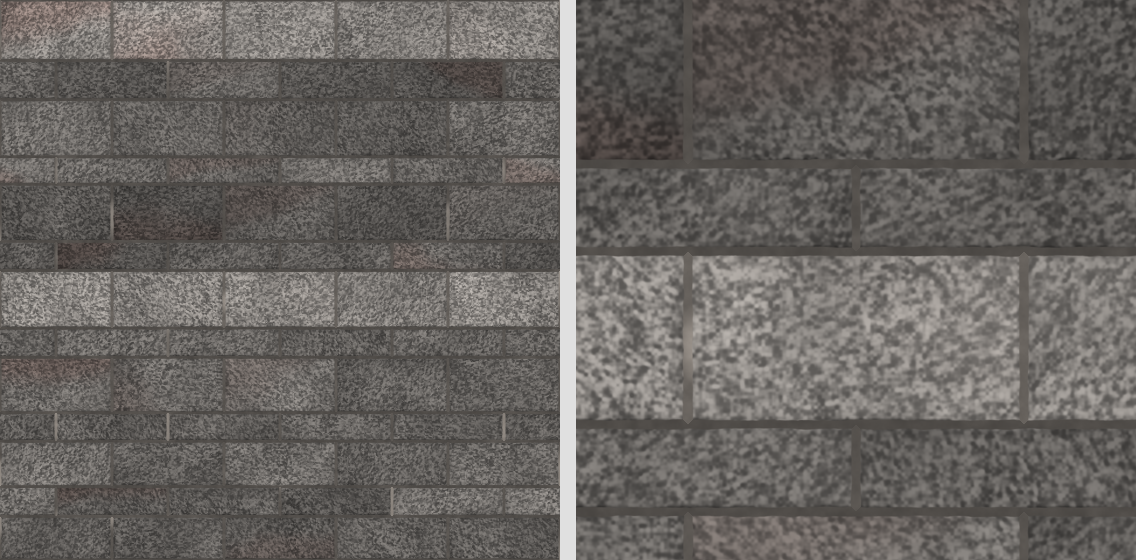
Left: the whole. Right: its middle third, enlarged.
A Shadertoy shader for this texture:

```glsl
// Weathered wall of tooled grey stone: thirteen courses of uneven height, five blocks
// wide, in running bond. Course edges and tones are listed; block shade, tooling
// direction, rust stains and worn mortar come from hashes and value noise.

float hash(vec2 p) {
    vec3 q = fract(p.xyx * vec3(0.1031, 0.1030, 0.0973));
    q += dot(q, q.yzx + 33.33);
    return fract((q.x + q.y) * q.z);
}

float noise(vec2 p) {
    vec2 i = floor(p), f = fract(p);
    f = f * f * (3.0 - 2.0 * f);
    return mix(mix(hash(i), hash(i + vec2(1, 0)), f.x),
               mix(hash(i + vec2(0, 1)), hash(i + vec2(1, 1)), f.x), f.y);
}

float fbm(vec2 p) {
    float sum = 0.0, amp = 0.5;
    for (int i = 0; i < 4; i++) {
        sum += amp * noise(p);
        p = p * 2.03 + 17.3;
        amp *= 0.5;
    }
    return sum / 0.9375;
}

// Course boundaries and mean brightness, bottom to top
const float edges[14] = float[14](0.0, 0.078, 0.131, 0.212, 0.263, 0.362, 0.414,
                                  0.517, 0.569, 0.671, 0.720, 0.822, 0.892, 1.0);
const float tones[13] = float[13](0.385, 0.390, 0.395, 0.390, 0.400, 0.380, 0.510,
                                  0.360, 0.340, 0.410, 0.375, 0.350, 0.520);

// Fine chisel marks, slightly stretched along a direction chosen for each block
float tooling(vec2 uv, float angle, float seed) {
    float c = cos(angle), s = sin(angle);
    vec2 p = mat2(c, s, -s, c) * (uv + 0.004 * noise(uv * 45.0 + seed));
    float marks = noise(p * vec2(240.0, 330.0) + seed * 31.0);
    float grit = noise(uv * 480.0 + seed * 57.0);
    return smoothstep(0.08, 0.92, 0.62 * marks + 0.38 * grit);
}

void mainImage(out vec4 fragColor, in vec2 fragCoord) {
    vec2 uv = fragCoord / iResolution.xy;
    float pixel = 1.0 / iResolution.y;

    // Find the course and the block within it
    int row = 0;
    for (int i = 1; i < 13; i++) row += int(step(edges[i], uv.y));
    float x = uv.x * 5.0 + 0.5 * float(row % 2);
    vec2 id = vec2(mod(floor(x), 5.0), float(row));
    vec2 local = vec2(fract(x), (uv.y - edges[row]) / (edges[row + 1] - edges[row]));
    float seed = hash(id * 7.0 + 3.0);

    // Distances to the joints, slightly roughened along the arrises
    float rough = 0.0016 * (fbm(uv * 100.0) - 0.5);
    float side = (0.5 - abs(local.x - 0.5)) / 5.0 + rough;
    float below = uv.y - edges[row] + rough;
    float above = edges[row + 1] - uv.y + rough;
    float d = min(side, min(below, above));

    // Stone: block shade, cloudy weathering and tool marks
    float tone = tones[row] + 0.085 * (seed - 0.5);
    tone *= 1.0 + 0.36 * (fbm(uv * 14.0 + seed * 20.0) - 0.5);
    float marks = tooling(uv, (hash(id + 41.0) - 0.5) * 2.2, seed);
    float depth = 0.46 + 0.26 * noise(uv * 22.0 + seed * 9.0);
    tone *= 1.0 + depth * (marks - 0.5);
    tone *= mix(0.90, 1.0, smoothstep(0.001, 0.010, d + 0.006 * (noise(uv * 90.0) - 0.5)));
    vec3 stone = tone * vec3(1.01, 0.98, 0.95);

    // Faint rust stains sweeping diagonally over a few blocks
    float sweep = dot(local - 0.5, vec2(hash(id + 11.0) - 0.5, hash(id + 23.0) - 0.3) * 2.0);
    float stain = smoothstep(-0.12, 0.25, sweep + 0.5 * (fbm(uv * 11.0 + 5.0) - 0.5));
    stain *= smoothstep(0.68, 0.95, hash(id * 3.0 + 71.0));
    stone *= mix(vec3(1.0), vec3(0.96, 0.88, 0.865), stain);

    // Mortar: dark beds, paler upright joints, a few limy patches
    float upright = step(side, min(below, above));
    float mortarTone = mix(0.300, 0.19 + 0.38 * tones[row], upright);
    mortarTone *= 0.88 + 0.24 * fbm(uv * 120.0);
    float lime = smoothstep(0.66, 0.90, noise(uv * vec2(17.0, 13.0) + 9.0));
    mortarTone += lime * mix(0.04, 0.20, upright);
    vec3 mortar = mortarTone * vec3(1.03, 0.98, 0.93);

    // Broken shadow under each block and light caught on its upper edge
    float worn = smoothstep(0.25, 0.65, noise(uv * vec2(24.0, 60.0)));
    stone *= 1.0 - 0.30 * worn * (1.0 - smoothstep(0.0022, 0.0045, below));
    stone += 0.06 * (1.0 - worn) * (1.0 - smoothstep(0.002, 0.006, above));

    float blur = 0.0003 + pixel * 0.5;
    float joint = 1.0 - smoothstep(0.0027 - blur, 0.0027 + blur, d);
    fragColor = vec4(clamp(mix(stone, mortar, joint), 0.0, 1.0), 1.0);
}
```
